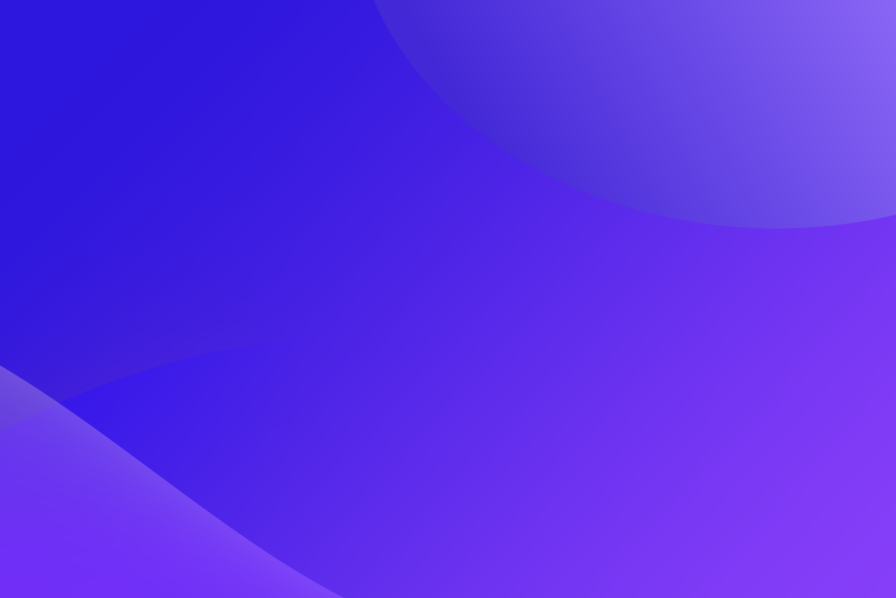
Reproduce this background procedurally as a WebGL 2 fragment shader.

```glsl
#version 300 es
precision highp float;
// Blue to violet gradient with a pale disc at top right and a soft wave at lower left.

uniform vec2 u_resolution;
out vec4 outColor;

// Lengths are in canvas heights; y runs downward from the top edge.
const float ASPECT = 1.5;
const vec3 DEEP_BLUE = vec3(0.175, 0.085, 0.865);
const vec3 VIOLET = vec3(0.53, 0.245, 0.975);

const vec2 DISC_CENTER = vec2(1.299, -0.186);
const vec2 DISC_RADII = vec2(0.713, 0.568);
const vec3 DISC_DARK = vec3(0.26, 0.155, 0.84);
const vec3 DISC_LIGHT = vec3(0.54, 0.40, 0.96);

const vec2 ARC_APEX = vec2(0.586, 0.566);
const float ARC_DROP = 0.156;
const vec3 ARC_TINT_ABOVE = vec3(0.03, 0.012, -0.028);
const vec3 ARC_TINT_BELOW = vec3(-0.01, -0.015, 0.035);

const vec3 WAVE_TOP = vec3(0.385, 0.20, 0.92);
const vec3 WAVE_BOTTOM = vec3(0.44, 0.18, 0.97);
const vec3 WAVE_GLOW = vec3(0.05, 0.09, 0.0);
const vec3 WAVE_TINT_ABOVE = vec3(0.0, 0.02, -0.05);

// Antialiased coverage, one where the signed distance is negative.
float coverage(float dist) {
    float pixel = 1.0 / u_resolution.y;
    return 1.0 - smoothstep(-pixel, pixel, dist);
}

// Approximate signed distance to an axis-aligned ellipse.
float ellipseDistance(vec2 p, vec2 radii) {
    float k = length(p / radii);
    return k * (k - 1.0) / max(length(p / (radii * radii)), 1e-4);
}

// Height of the gentle S-shaped wave edge.
float waveEdge(float x) {
    float s = min(x, 0.6);
    return 0.611 + 0.675 * x + 0.76 * s * (s - 0.195) * (0.576 - s);
}

// Height of the faint arc that rises from the left edge.
float arcEdge(float x) {
    float s = (ARC_APEX.x - x) / ARC_APEX.x;
    return ARC_APEX.y + ARC_DROP * s * s;
}

void main() {
    vec2 uv = gl_FragCoord.xy / u_resolution;
    vec2 p = vec2(uv.x * ASPECT, 1.0 - uv.y);

    // Diagonal base gradient
    float diagonal = dot(vec2(uv.x, p.y), vec2(0.62, 0.38));
    vec3 color = mix(DEEP_BLUE, VIOLET, smoothstep(0.06, 1.06, diagonal));

    // Faint arc: warm above, bluer below, fading to the right
    float arcDist = p.y - arcEdge(p.x);
    float aboveArc = coverage(arcDist);
    float arcFade = 1.0 - smoothstep(0.15, 0.58, p.x);
    vec3 arcTint = mix(ARC_TINT_BELOW * exp(-max(arcDist, 0.0) / 0.25),
                       ARC_TINT_ABOVE * exp(min(arcDist, 0.0) / 0.12), aboveArc);
    color += arcTint * arcFade;

    // Pale disc, brightest toward the top right corner
    float discLight = 1.2 * (p.x - 0.664) - 0.65 * p.y;
    vec3 disc = mix(DISC_DARK, DISC_LIGHT, clamp(discLight, 0.0, 1.0));
    color = mix(color, disc, coverage(ellipseDistance(p - DISC_CENTER, DISC_RADII)));

    // Wave panel with a glow along its upper edge
    float waveDist = (waveEdge(p.x) - p.y) * 0.83;
    vec3 wave = mix(WAVE_TOP, WAVE_BOTTOM, smoothstep(0.65, 1.0, p.y));
    wave += WAVE_GLOW * exp(min(waveDist, 0.0) / 0.07);
    wave += WAVE_TINT_ABOVE * aboveArc;
    color = mix(color, wave, coverage(waveDist));

    outColor = vec4(color, 1.0);
}
```
